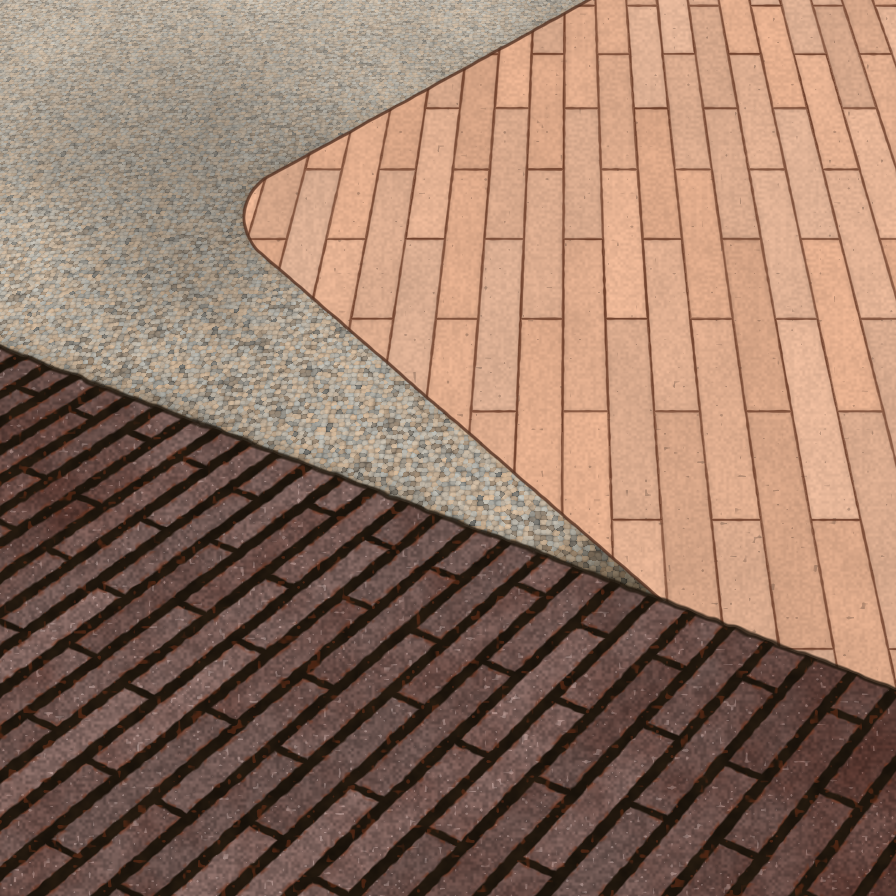
Write a Shadertoy shader that draws this texture.

```glsl
// Three pavings meet on one ground plane: pebbled concrete, pale clay pavers in
// a rounded wedge, and dark wet bricks below a straight edge. Dividing by the
// distance below the horizon gives each paving its perspective grid.

const float HORIZON = 1.9414;               // height of the vanishing line
const vec2  WEDGE_CENTER = vec2(0.3237, 0.7573);
const float WEDGE_TILT = -0.105, WEDGE_HALF = 0.609, WEDGE_RADIUS = 0.0514;
const float PAVER_AXIS = 0.6302, PAVER_WIDTH = 0.0365, PAVER_LENGTH = 0.1137;
const float BRICK_ROW_VP = 2.344, BRICK_END_VP = -3.480, BRICK_EDGE = 2.618;
const float BRICK_ROW = 0.0364, BRICK_LENGTH = 0.262;
const float PEBBLES = 230.0;

const vec3 CONCRETE  = vec3(0.725, 0.69, 0.64);
const vec3 CLAY      = vec3(0.875, 0.70, 0.59);
const vec3 CLAY_GAP  = vec3(0.43, 0.25, 0.17);
const vec3 BRICK     = vec3(0.425, 0.335, 0.315);
const vec3 BRICK_RED = vec3(0.30, 0.17, 0.14);
const vec3 BRICK_GAP = vec3(0.12, 0.085, 0.05);
const vec3 RUST      = vec3(0.46, 0.20, 0.10);

float hash(vec2 p) {
    return fract(sin(dot(p, vec2(127.1, 311.7))) * 43758.5453);
}

float noise(vec2 p) {
    vec2 i = floor(p), f = fract(p);
    f = f * f * (3.0 - 2.0 * f);
    return mix(mix(hash(i), hash(i + vec2(1, 0)), f.x),
               mix(hash(i + vec2(0, 1)), hash(i + vec2(1, 1)), f.x), f.y);
}

float fbm(vec2 p) {
    float sum = 0.0, amp = 0.5;
    for (int i = 0; i < 4; i++) {
        sum += amp * noise(p);
        p = p * 2.03 + 17.3;
        amp *= 0.5;
    }
    return sum / 0.9375;
}

// Nearest pebble: x is the distance to its centre, y its random tone.
vec2 pebble(vec2 p) {
    vec2 cell = floor(p), best = vec2(9.0, 0.0);
    for (int j = -1; j <= 1; j++)
    for (int i = -1; i <= 1; i++) {
        vec2 id = cell + vec2(i, j);
        vec2 c = id + 0.15 + 0.7 * vec2(hash(id), hash(id + 41.7));
        float d = length(p - c);
        if (d < best.x) best = vec2(d, hash(id + 93.1));
    }
    return best;
}

// Signed distance to the rounded wedge, negative inside.
float wedge(vec2 p) {
    float c = cos(WEDGE_TILT), s = sin(WEDGE_TILT);
    p -= WEDGE_CENTER;
    p = vec2(c * p.x + s * p.y, abs(c * p.y - s * p.x));
    vec2 e = vec2(cos(WEDGE_HALF), sin(WEDGE_HALF));
    float side = sign(p.y * e.x - p.x * e.y);
    return side * length(p - e * max(dot(p, e), 0.0)) - WEDGE_RADIUS;
}

// Distance from the nearest whole number.
vec2 toJoint(vec2 c) { return 0.5 - abs(fract(c) - 0.5); }

vec3 concrete(vec2 p, vec2 ground, float slab, float edge) {
    vec2 stone = pebble(ground * PEBBLES);
    float near = smoothstep(1.0, 0.45, p.y);
    vec3 col = CONCRETE * (0.85 + 0.27 * fbm(p * vec2(5.0, 7.0) + 3.0));
    vec3 tint = mix(vec3(1.08, 0.98, 0.88), vec3(0.95, 1.0, 1.04), fract(stone.y * 7.0));
    float tone = 1.08 - 0.40 * pow(stone.y, 3.0) - 0.20 * smoothstep(0.3, 0.75, stone.x);
    col *= mix(vec3(1), tint * tone, 0.55 + 0.45 * near);
    col *= 0.93 + 0.14 * noise(p * 310.0);
    col *= 1.0 - 0.14 * smoothstep(0.22, 0.0, length((p - vec2(0.2, 0.8)) * vec2(0.8, 1.0)));
    // Damp dirt gathers along the borders and in the narrow tip.
    float tip = smoothstep(0.14, 0.0, length(p - vec2(0.70, 0.345)));
    float dirt = 0.45 * exp(-edge / 0.008) + 0.15 * exp(-slab / 0.012) + 0.45 * tip;
    return mix(col, col * vec3(0.43, 0.39, 0.32), clamp(dirt, 0.0, 0.85));
}

vec3 pavers(vec2 p, float t, float px) {
    float u = (p.x - PAVER_AXIS + 0.005 * (1.0 - p.y)) / (PAVER_WIDTH * t);
    float column = floor(u);
    float v = 1.0 / (PAVER_LENGTH * t) - 0.28 - 0.5 * mod(column, 2.0);
    vec2 id = vec2(column, floor(v));
    vec2 d = toJoint(vec2(u, v)) * vec2(PAVER_WIDTH * t, PAVER_LENGTH * t * t);
    float gap = min(d.x, d.y * 1.15) + 0.0008 * (noise(p * 160.0) - 0.5);
    vec3 col = CLAY * (0.94 + 0.09 * hash(id)) * (0.96 + 0.08 * fbm(p * 22.0));
    col *= mix(vec3(1), vec3(1.01, 0.96, 0.92), hash(id + 5.0));
    col *= 0.95 + 0.10 * noise(p * 330.0);
    col *= 1.0 - 0.20 * smoothstep(0.90, 0.98, noise(p * 190.0 + 8.0));
    col *= 1.0 - 0.06 * smoothstep(0.007, 0.001, gap);
    float depth = 0.65 + 0.35 * noise(id * 3.7 + p * 9.0);
    return mix(col, CLAY_GAP, depth * (1.0 - smoothstep(0.0012 - px, 0.0016 + px, gap)));
}

vec3 bricks(vec2 p, float t, float m, float n, float px) {
    float r = m / BRICK_ROW - 0.6, row = floor(r);
    float a = (n - 2.53) / BRICK_LENGTH + 0.5 * mod(row + 1.0, 2.0);
    a += 0.14 * (hash(vec2(row, 2.0)) - 0.5);
    vec2 id = vec2(row, floor(a));
    vec2 d = toJoint(vec2(r, a)) * t * vec2(BRICK_ROW, BRICK_LENGTH)
           / sqrt(1.0 + vec2(m * m, n * n));
    float rough = 0.0022 * (noise(p * 140.0) - 0.5);
    float inside = min(d.x - 0.0032 * t, d.y - 0.0018 * t) + rough;
    float fine = noise(p * 300.0), blotch = fbm(p * 24.0 + id * 3.0);
    // Redder, damper bricks lie at the far left and toward the right.
    float damp = smoothstep(0.60, 1.0, p.x) + smoothstep(0.16, 0.0, length(p - vec2(0.04, 0.47)));
    float red = clamp(0.45 * damp + 0.8 * (blotch - 0.5) + 0.25 * hash(id), 0.0, 0.9);
    vec3 col = mix(BRICK * (0.94 + 0.24 * hash(id + 7.0)), BRICK_RED, red);
    col *= 0.82 + 0.36 * fine;
    col += 0.16 * smoothstep(0.82, 0.96, noise(p * 240.0 + 31.0));
    float rim = smoothstep(0.006, 0.0, inside);
    col = mix(col, RUST, rim * 0.6 * smoothstep(0.45, 0.8, noise(p * 170.0 + 9.0)));
    vec3 gap = BRICK_GAP * (0.65 + 0.7 * fbm(p * 70.0));
    gap = mix(gap, RUST, 0.5 * smoothstep(0.72, 0.92, noise(p * 180.0 + 4.0)));
    return mix(gap, col, smoothstep(-px, 0.0012 + px, inside));
}

void mainImage(out vec4 fragColor, in vec2 fragCoord) {
    vec2 p = fragCoord / iResolution.xy;
    float px = 0.7 / iResolution.y;
    float t = HORIZON - p.y;
    vec2 ground = vec2((p.x - PAVER_AXIS) / t, 1.8 / t);
    float m = (BRICK_ROW_VP - p.x) / t, n = (p.x - BRICK_END_VP) / t;

    float wobble = 0.003 * (noise(p * 90.0) - 0.5);
    float slab = wedge(p) + 0.3 * wobble;
    float edge = (n - BRICK_EDGE) * t / sqrt(1.0 + n * n) + wobble;

    vec3 col = concrete(p, ground, max(slab, 0.0), max(edge, 0.0));
    col = mix(col, pavers(p, t, px), smoothstep(px, -px, slab));
    col = mix(col, CLAY_GAP * 0.75, 0.8 * smoothstep(0.0018 + px, 0.0008, abs(slab)));
    col = mix(col, bricks(p, t, m, n, px), smoothstep(px, -px, edge));
    col = mix(col, BRICK_GAP, 0.8 * smoothstep(0.0035 + px, 0.0012, abs(edge)));
    fragColor = vec4(clamp(col, 0.0, 1.0), 1.0);
}
```
